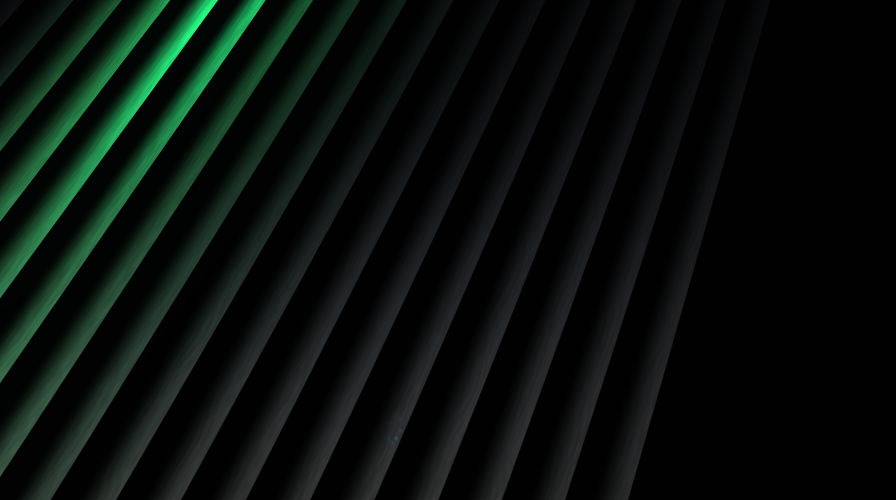
Write a WebGL 2 fragment shader that draws this background.

```glsl
#version 300 es
precision highp float;
uniform vec2 u_resolution;
out vec4 outColor;

float hash(vec2 p) {
    return fract(sin(dot(p, vec2(127.1, 311.7))) * 43758.5453);
}

float noise(vec2 p) {
    vec2 i = floor(p), f = fract(p);
    f = f * f * (3.0 - 2.0 * f);
    return mix(mix(hash(i), hash(i + vec2(1, 0)), f.x),
               mix(hash(i + vec2(0, 1)), hash(i + vec2(1, 1)), f.x), f.y);
}

// Slat coordinate: 0 at the rightmost edge, one more per slat to the left.
float slatCoord(float x, float down) {
    float firstEdge = mix(1.542, 1.258, down);
    float spacing = mix(0.0884, 0.1256, down);
    float gap = firstEdge - x;
    return 2.0 * gap / (spacing + sqrt(spacing * spacing + 0.0012 * gap));
}

// Fine wavy lines that run along each slat.
float woodGrain(float across, float along, float id) {
    float warp = noise(vec2(across * 5.0, along * 9.0 + id * 17.0));
    float lines = sin(across * 45.0 + warp * 16.0 + along * 12.0);
    float fiber = noise(vec2(across * 34.0, along * 40.0 + id * 31.0));
    return 0.94 + 0.06 * lines * warp + 0.14 * (fiber - 0.5);
}

void main() {
    vec2 p = gl_FragCoord.xy / u_resolution.y;
    float down = 1.0 - p.y;
    float n = slatCoord(p.x, down);
    float id = floor(n), across = fract(n);

    // Crisp right edge, rounded fade into shadow on the left
    float pixel = 1.5 / (u_resolution.y * mix(0.0884, 0.1256, down));
    float width = mix(0.62, 0.76, smoothstep(11.0, 12.5, id));
    float body = smoothstep(0.0, max(pixel, 0.03), across)
               * (1.0 - smoothstep(0.04, width, across))
               * smoothstep(-0.01, 0.01, n);

    // Neutral light grows toward the bottom and cools toward the top
    float level = mix(0.055, 0.205, smoothstep(0.0, 0.95, down));
    level *= mix(0.8, 1.0, smoothstep(0.0, 3.0, n));
    vec3 neutral = level * mix(vec3(0.8, 0.92, 1.1), vec3(0.98, 1.0, 1.0), down);

    // Broad green wash with a hot spot at the top
    float wash = exp(-pow((n - 12.4) / 3.1, 2.0)) * mix(1.0, 0.5, down)
               * (1.0 - smoothstep(13.5, 16.2, n));
    float hot = exp(-0.9 * pow(n - 11.8, 2.0) - 9.0 * down * down);
    vec3 green = vec3(0.1, 0.46, 0.2) * wash + vec3(0.0, 0.54, 0.28) * hot;

    vec3 color = (neutral + green) * body * woodGrain(across, down, id);
    color += vec3(0.003, 0.016, 0.008) * wash + vec3(0.002, 0.003, 0.003);

    // Small teal knot in the wood
    float knot = smoothstep(0.45, 0.75, noise(p * 130.0));
    knot *= exp(-pow(length((p - vec2(0.793, 0.137)) / vec2(0.016, 0.024)), 2.0));
    color += vec3(0.0, 0.13, 0.17) * knot * body;

    outColor = vec4(color, 1.0);
}
```
